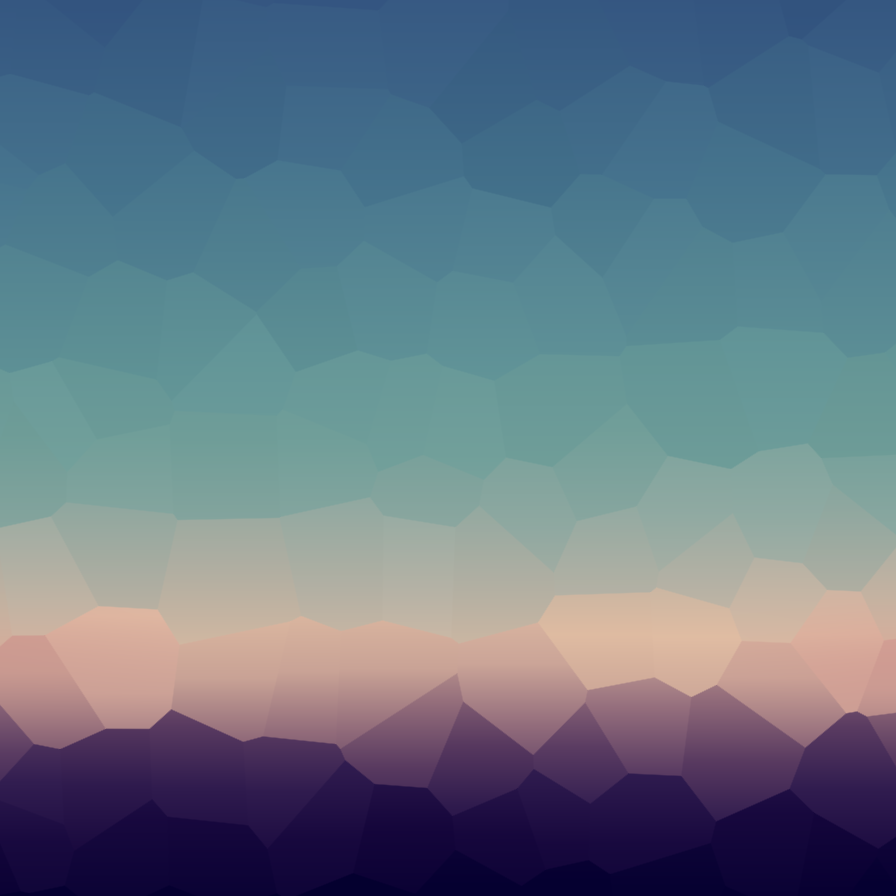
Give the GLSL for this background, as a WebGL 1 fragment shader.

```glsl
precision highp float;
// A dusk sky over dark hills, cut into faceted Voronoi cells.
// A vertical colour ramp is read at a height pulled towards each cell's
// centre, so cells step at their borders while still shading downwards.

uniform vec2 u_resolution;

#define CELLS 10.0        // cells along the canvas height
#define JITTER 0.9        // how far centres stray within their grid square
#define FACET 0.42        // pull of the ramp height towards the cell centre
#define SHADE 0.016       // random brightness per cell
#define ROSE_AMOUNT 0.55  // strength of the pink at both sides
#define ROSE_HEIGHT 0.265 // height of the pink band
#define SEED 3.0

vec2 hash2(vec2 p) {
  p += SEED;
  return fract(sin(vec2(dot(p, vec2(127.1, 311.7)),
                        dot(p, vec2(269.5, 183.3)))) * 43758.5453);
}

// Linear step from 0 at height top down to 1 at height bottom
float fall(float top, float bottom, float y) {
  return clamp((top - y) / (top - bottom), 0.0, 1.0);
}

// Colours from the top of the sky down to the darkest hills
vec3 duskRamp(float y) {
  vec3 c = vec3(0.20, 0.33, 0.50);
  c = mix(c, vec3(0.27, 0.45, 0.55), fall(1.00, 0.80, y));
  c = mix(c, vec3(0.38, 0.58, 0.59), fall(0.80, 0.60, y));
  c = mix(c, vec3(0.44, 0.62, 0.60), fall(0.60, 0.50, y));
  c = mix(c, vec3(0.56, 0.66, 0.63), fall(0.50, 0.42, y));
  c = mix(c, vec3(0.70, 0.69, 0.64), fall(0.42, 0.36, y));
  c = mix(c, vec3(0.88, 0.74, 0.64), fall(0.36, 0.29, y));
  c = mix(c, vec3(0.79, 0.64, 0.59), fall(0.29, 0.24, y));
  c = mix(c, vec3(0.57, 0.42, 0.48), fall(0.24, 0.20, y));
  c = mix(c, vec3(0.35, 0.23, 0.38), fall(0.20, 0.16, y));
  c = mix(c, vec3(0.19, 0.11, 0.31), fall(0.16, 0.12, y));
  c = mix(c, vec3(0.09, 0.03, 0.24), fall(0.12, 0.07, y));
  return mix(c, vec3(0.02, 0.00, 0.19), fall(0.07, 0.00, y));
}

vec3 cellColor(vec2 pos, vec2 center, float aspect) {
  float y = mix(pos.y, center.y, FACET);
  vec3 c = duskRamp(y);

  // Rose light near the left and right edges of the horizon
  float side = abs(mix(pos.x, center.x, 0.8) / aspect - 0.5);
  float band = (y - ROSE_HEIGHT) / 0.045;
  float rose = smoothstep(0.28, 0.50, side) * exp(-band * band);
  c = mix(c, vec3(0.80, 0.55, 0.54), rose * ROSE_AMOUNT);

  return c + (hash2(floor(center * 97.0)).x - 0.5) * SHADE;
}

void main() {
  vec2 pos = gl_FragCoord.xy / u_resolution.y;
  float aspect = u_resolution.x / u_resolution.y;
  vec2 grid = pos * CELLS;
  vec2 base = floor(grid);

  // Nearest and second nearest cell centres
  vec2 near = vec2(0.0);
  vec2 next = vec2(0.0);
  float nearDist = 1e4;
  float nextDist = 1e4;
  for (int j = -2; j <= 2; j++) {
    for (int i = -2; i <= 2; i++) {
      vec2 id = base + vec2(float(i), float(j));
      vec2 center = id + 0.5 + JITTER * (hash2(id) - 0.5);
      vec2 d = center - grid;
      float dist = dot(d, d);
      if (dist < nearDist) {
        nextDist = nearDist;
        next = near;
        nearDist = dist;
        near = center;
      } else if (dist < nextDist) {
        nextDist = dist;
        next = center;
      }
    }
  }

  // Blend across the shared border over about one pixel
  float border = dot(0.5 * (near + next) - grid, normalize(next - near));
  float pixel = CELLS / u_resolution.y;
  float blend = 0.5 - 0.5 * smoothstep(0.0, 0.8 * pixel, border);
  vec3 color = mix(cellColor(pos, near / CELLS, aspect),
                   cellColor(pos, next / CELLS, aspect), blend);
  gl_FragColor = vec4(clamp(color, 0.0, 1.0), 1.0);
}
```
